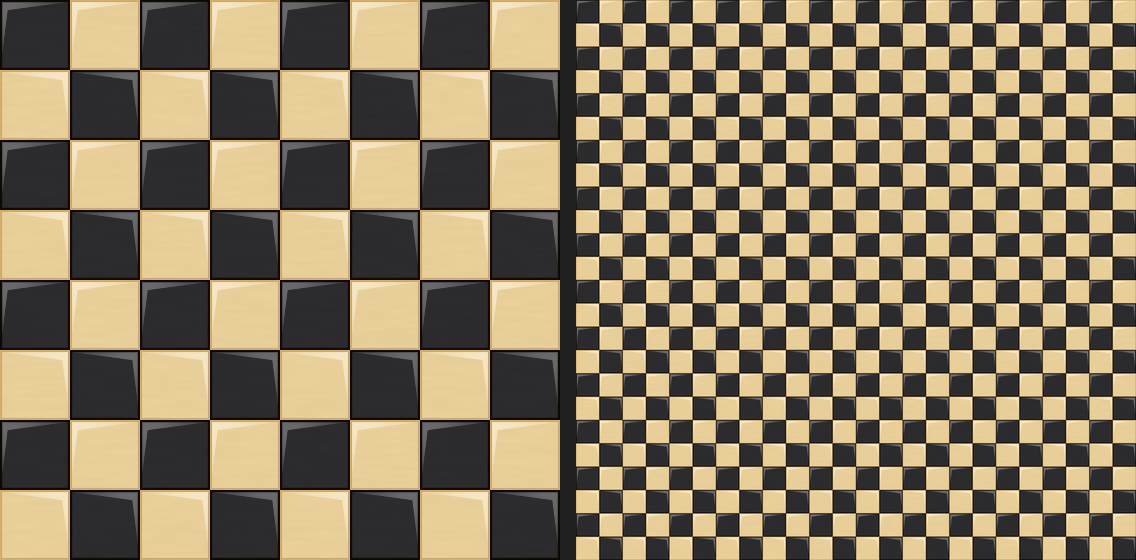
Left: one tile. Right: repeated 3 by 3.
Reproduce this pattern procedurally as a WebGL 2 fragment shader.

```glsl
#version 300 es
precision highp float;
// Checkerboard of eight by eight glossy cream and charcoal tiles with beveled rims.
uniform vec2 u_resolution;
out vec4 fragColor;

float hash(vec2 p) {
  vec3 q = fract(p.xyx * vec3(0.1031, 0.1030, 0.0973));
  q += dot(q, q.yzx + 33.33);
  return fract((q.x + q.y) * q.z);
}

// Value noise that wraps after the given whole period.
float wrappedNoise(vec2 p, vec2 period) {
  vec2 i = floor(p), f = fract(p);
  f = f * f * (3.0 - 2.0 * f);
  vec2 a = mod(i, period), b = mod(i + 1.0, period);
  return mix(mix(hash(a), hash(vec2(b.x, a.y)), f.x),
             mix(hash(vec2(a.x, b.y)), hash(b), f.x), f.y);
}

void main() {
  vec2 uv = gl_FragCoord.xy / u_resolution;
  vec2 cell = floor(uv * 8.0);
  vec2 p = fract(uv * 8.0);
  float pixel = 8.0 / min(u_resolution.x, u_resolution.y);
  float soft = max(0.55 * pixel, 0.005);
  bool dark = mod(cell.x + cell.y, 2.0) > 0.5;

  // The shine changes sides on alternate rows.
  if (mod(cell.y, 2.0) > 0.5) p.x = 1.0 - p.x;
  vec2 border = min(p, 1.0 - p);
  float edge = min(border.x, border.y);

  // Faint horizontal grain on the face.
  float grain = wrappedNoise(uv * vec2(24.0, 160.0), vec2(24.0, 160.0)) - 0.5;
  vec3 face = dark ? vec3(0.17, 0.17, 0.18) : vec3(0.91, 0.81, 0.60);
  face += grain * (dark ? 0.008 : 0.016);

  // Two tapered wedges meet at the upper corner and fade toward their tips.
  float topWedge = p.y - 0.955 + 0.135 * (p.x - 0.15);
  float sideWedge = p.x - 0.89 - 0.126 * (0.855 - p.y);
  float shine = smoothstep(-soft, soft, max(topWedge, sideWedge));
  float fade = 1.0 - 0.5 * smoothstep(0.1, 0.85, distance(p, vec2(0.95)));
  vec3 shineColor = dark ? vec3(0.41, 0.41, 0.42) : vec3(0.96, 0.90, 0.77);
  vec3 color = mix(face, shineColor, shine * fade);

  // Rim: solid black on dark tiles, gold with a brown inner line on light ones.
  vec3 innerRim = dark ? vec3(0.07, 0.04, 0.01) : vec3(0.78, 0.65, 0.45);
  vec3 outerRim = dark ? vec3(0.05, 0.03, 0.01) : vec3(0.84, 0.69, 0.41);
  float rimWidth = dark ? 0.033 : 0.030;
  color = mix(innerRim, color, smoothstep(rimWidth - soft, rimWidth + soft, edge));
  color = mix(outerRim, color, smoothstep(0.017 - soft, 0.017 + soft, edge));

  // Blend neighboring rims across the seam.
  vec3 seam = vec3(0.45, 0.36, 0.21);
  color = mix(seam, color, smoothstep(-0.5 * pixel, 0.5 * pixel, edge));
  fragColor = vec4(color, 1.0);
}
```
